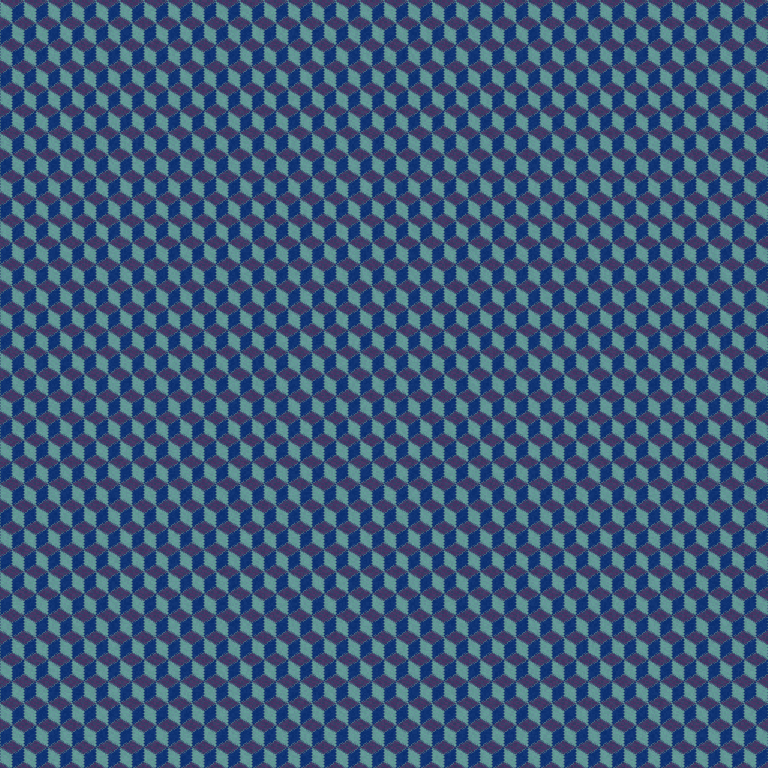
Reproduce this pattern procedurally as a three.js fragment shader.

```glsl
varying vec2 vUv;

float hash(vec2 p) {
  return fract(sin(dot(p, vec2(12.9898, 78.233))) * 43758.5453);
}

// Reaches 1 on the border of a cube's hexagonal outline
float hexRadius(vec2 p) {
  p = abs(p);
  return max(2.0 * p.x, p.x + 1.5 * p.y);
}

// Cubes stacked in staggered rows, one unit per column and per row
vec3 cubes(vec2 p, vec2 stitch) {
  vec2 period = vec2(1.0, 2.0);
  vec2 even = mod(p + 0.5 * period, period) - 0.5 * period;
  vec2 odd = mod(p, period) - 0.5 * period;
  vec2 q = hexRadius(even) < hexRadius(odd) ? even : odd;

  // Two thread tones on the top and left faces, one on the right
  float thread = step(mod(stitch.x + 2.0 * stitch.y, 5.0), 1.5);
  vec3 top = mix(vec3(0.29, 0.21, 0.39), vec3(0.20, 0.25, 0.39), thread);
  vec3 left = mix(vec3(0.38, 0.61, 0.58), vec3(0.40, 0.57, 0.60), thread);
  vec3 right = vec3(0.06, 0.20, 0.45);
  float ridge = q.y - abs(q.x) * 2.0 / 3.0;
  vec3 color = ridge > 0.0 ? top : (q.x < 0.0 ? left : right);

  // Dotted seams along the outline and the three inner edges
  float edge = min(0.5 * (1.0 - hexRadius(q)), 0.83 * abs(ridge));
  if (q.y < 0.0) edge = min(edge, abs(q.x));
  float dotted = mod(stitch.x + stitch.y, 2.0);
  float seam = (1.0 - smoothstep(0.025, 0.055, edge)) * dotted;
  return mix(color, vec3(0.27, 0.40, 0.49), seam);
}

void main() {
  vec2 stitch = floor(vUv * 512.0);
  vec3 color = vec3(0.0);

  // Average four nearby samples to smooth the edges
  for (int i = 0; i < 4; i++) {
    vec2 corner = vec2(mod(float(i), 2.0), floor(float(i) / 2.0)) - 0.5;
    vec2 uv = vUv + corner * 0.5 / 512.0;
    color += 0.25 * cubes(uv * vec2(32.0, 35.0) - vec2(0.5, 0.61), stitch);
  }

  // Slight unevenness of the weave
  color += 0.04 * (hash(stitch) - 0.5);
  gl_FragColor = vec4(color, 1.0);
}
```
